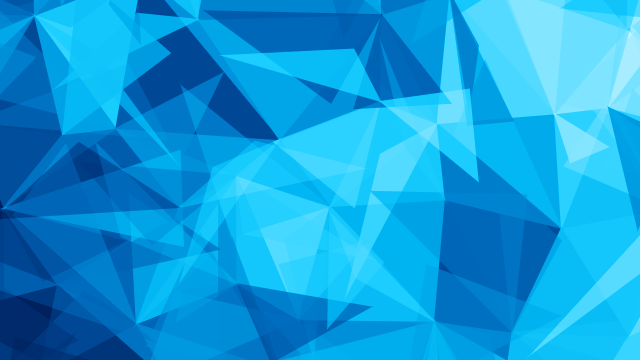
This background is drawn by a WebGL 2 fragment shader. Its source:

```glsl
#version 300 es
precision highp float;
// Low-poly blue background: faceted mesh under fans of translucent shards.

#define CELL 0.27          // mesh spacing, in canvas heights
#define JITTER 0.95        // vertex displacement, in cells
#define FACET_VARIATION 0.36
#define SHARD_COUNT 130
#define SHARD_VARIATION 0.74
#define SHARD_LENGTH vec2(0.14, 0.56)
#define SHARD_SPREAD vec2(0.25, 1.10)
#define SHARD_ALPHA vec2(0.22, 0.70)
#define SEED 17.0

uniform vec2 u_resolution;
out vec4 fragColor;

vec3 hash(vec2 cell) {
  vec3 q = fract((cell.xyx + SEED) * vec3(0.1031, 0.1030, 0.0973));
  q += dot(q, q.yxz + 33.33);
  return fract((q.xxy + q.yzz) * q.zyx);
}

float cross2(vec2 a, vec2 b) { return a.x * b.y - a.y * b.x; }

// Signed distance to the line ab, positive on its left
float leftOf(vec2 p, vec2 a, vec2 b) {
  return cross2(b - a, p - a) / max(length(b - a), 1e-4);
}

// Antialiased triangle coverage; whole pixels on the edge stay covered
float triangle(vec2 p, vec2 a, vec2 b, vec2 c, float pixel) {
  float side = cross2(b - a, c - a) < 0.0 ? -1.0 : 1.0;
  float inside = min(side * leftOf(p, a, b),
                 min(side * leftOf(p, b, c), side * leftOf(p, c, a)));
  return clamp(inside / pixel + 1.0, 0.0, 1.0);
}

// Broad light: a slope to the right with soft glows and shadows
float lightField(vec2 p) {
  // Center, radius, strength
  const vec4 pools[9] = vec4[9](
    vec4(0.05, 0.28, 0.34, -0.40), vec4(1.34, 0.20, 0.23, -0.50),
    vec4(0.52, 0.76, 0.21, -0.22), vec4(1.12, 0.95, 0.17, -0.30),
    vec4(0.62, 0.07, 0.20, -0.22), vec4(0.30, 0.93, 0.18, 0.36),
    vec4(1.68, 0.92, 0.36, 0.25), vec4(0.84, 0.42, 0.28, 0.24),
    vec4(1.68, 0.20, 0.20, 0.18));
  float light = 0.37 + 0.14 * p.x;
  for (int i = 0; i < 9; i++) {
    vec2 d = (p - pools[i].xy) / pools[i].z;
    light += pools[i].w * exp(-dot(d, d));
  }
  return light;
}

vec2 meshVertex(vec2 cell) {
  return CELL * (cell + 0.5 + JITTER * (hash(cell).xy - 0.5));
}

void paintFacet(inout float tone, vec2 p, vec2 a, vec2 b, vec2 c,
                float variation, float alpha, float pixel) {
  float cover = triangle(p, a, b, c, pixel);
  if (cover > 0.0) {
    float facetTone = lightField((a + b + c) / 3.0) + variation;
    tone = mix(tone, facetTone, cover * alpha);
  }
}

// Navy through azure and cyan to icy white
vec3 blueRamp(float tone) {
  const vec3 blues[8] = vec3[8](
    vec3(0.00, 0.13, 0.37), vec3(0.00, 0.27, 0.57),
    vec3(0.00, 0.42, 0.74), vec3(0.00, 0.56, 0.85),
    vec3(0.00, 0.71, 0.95), vec3(0.11, 0.81, 1.00),
    vec3(0.44, 0.88, 1.00), vec3(0.82, 0.97, 1.00));
  float t = clamp(tone, 0.0, 1.0) * 7.0;
  int i = min(int(t), 6);
  return mix(blues[i], blues[i + 1], t - float(i));
}

void main() {
  vec2 p = gl_FragCoord.xy / u_resolution.y;
  float aspect = u_resolution.x / u_resolution.y;
  float pixel = 1.0 / u_resolution.y;
  float tone = lightField(p);

  // Opaque mesh: each jittered quad is split along a random diagonal
  vec2 cells = ceil(vec2(aspect, 1.0) / CELL);
  for (float y = -2.0; y <= cells.y; y++) {
    for (float x = -2.0; x <= cells.x; x++) {
      vec2 cell = vec2(x, y);
      vec3 rnd = hash(cell + 71.0);
      vec2 a = meshVertex(cell), b = meshVertex(cell + vec2(1, 0));
      vec2 c = meshVertex(cell + 1.0), d = meshVertex(cell + vec2(0, 1));
      if (rnd.z > 0.5) { vec2 first = a; a = b; b = c; c = d; d = first; }
      vec2 variation = FACET_VARIATION * (rnd.xy - 0.5);
      paintFacet(tone, p, a, b, c, variation.x, 1.0, pixel);
      paintFacet(tone, p, a, c, d, variation.y, 1.0, pixel);
    }
  }

  // Translucent shards fan out from mesh vertices
  for (int i = 0; i < SHARD_COUNT; i++) {
    vec3 place = hash(vec2(float(i), 131.0));
    vec3 shape = hash(vec2(float(i), 257.0));
    vec3 look = hash(vec2(float(i), 389.0));
    vec2 apex = meshVertex(floor(place.xy * (cells + 2.0)) - 1.0);
    float start = 6.2832 * place.z;
    float end = start + mix(SHARD_SPREAD.x, SHARD_SPREAD.y, shape.x);
    vec2 reach = mix(SHARD_LENGTH.xx, SHARD_LENGTH.yy, shape.yz);
    vec2 b = apex + reach.x * vec2(cos(start), sin(start));
    vec2 c = apex + reach.y * vec2(cos(end), sin(end));
    paintFacet(tone, p, apex, b, c, SHARD_VARIATION * (look.x - 0.5),
               mix(SHARD_ALPHA.x, SHARD_ALPHA.y, look.y), pixel);
  }
  fragColor = vec4(blueRamp(tone), 1.0);
}
```
